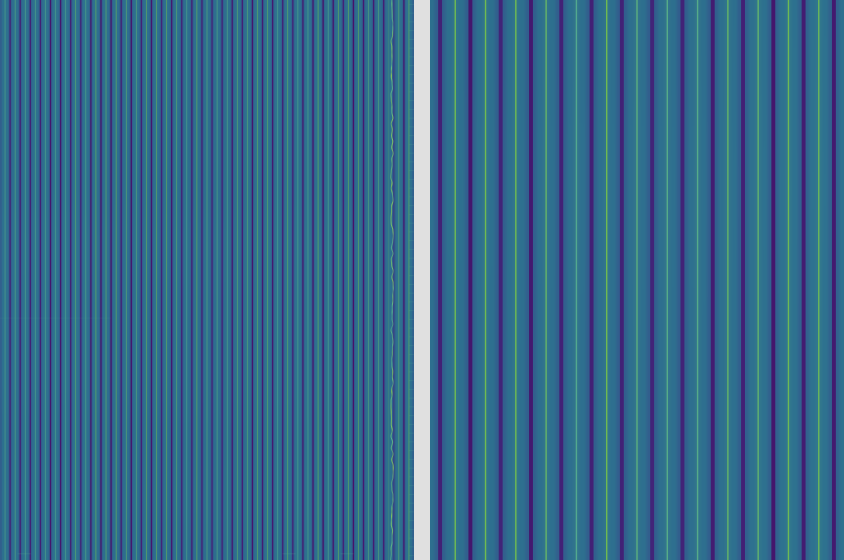
Left: the whole. Right: its middle third, enlarged.
Reproduce this pattern procedurally as a WebGL 2 fragment shader.

```glsl
#version 300 es
precision highp float;
// Forty-one vertical repeats of a violet stripe and a thin green thread on blue.
// Each line is a box-filtered distance to a repeating axis, tinted by a hash;
// one thread near the right wavers, and faint scan marks add wear.

uniform vec2 u_resolution;
out vec4 fragColor;

const float REPEATS = 41.0;
const float STRIPE_WIDTH = 0.13;   // in repeats
const float THREAD_WIDTH = 0.046;  // in repeats
const float WAVY_INDEX = 39.0;     // stripe replaced by the wavering thread

const vec3 BLUE = vec3(0.180, 0.440, 0.560);
const vec3 SHADE = vec3(0.195, 0.375, 0.555);
const vec3 VIOLET = vec3(0.270, 0.070, 0.410);
const vec3 INDIGO = vec3(0.255, 0.140, 0.470);
const vec3 LIME = vec3(0.450, 0.750, 0.300);
const vec3 TEAL = vec3(0.340, 0.690, 0.560);
const vec3 YELLOW_GREEN = vec3(0.560, 0.800, 0.320);

float hash(float n) {
    return fract(sin(n * 12.9898) * 43758.5453);
}

float noise(float x) {
    float i = floor(x);
    float f = fract(x);
    return mix(hash(i), hash(i + 1.0), f * f * (3.0 - 2.0 * f));
}

// Share of a pixel covered by a line of the given width
float lineCover(float dist, float width, float pixel) {
    float overlap = 0.5 * (width + pixel) - abs(dist);
    return clamp(overlap / pixel, 0.0, min(1.0, width / pixel));
}

// Soft horizontal dash between two x positions
float dash(vec2 uv, float y, float x0, float x1, vec2 pixel) {
    float span = smoothstep(x0, x0 + 0.006, uv.x) * (1.0 - smoothstep(x1 - 0.006, x1, uv.x));
    return span * lineCover(uv.y - y, 0.0013, pixel.y);
}

// Blue ground, darker beside stripes and lighter beside threads
vec3 ground(float stripeDist, float threadDist, vec2 uv) {
    float nearStripe = 1.0 - smoothstep(0.10, 0.27, abs(stripeDist));
    float nearThread = 1.0 - smoothstep(0.04, 0.17, abs(threadDist));
    vec3 color = mix(BLUE, SHADE, nearStripe);
    color += vec3(0.015, 0.022, -0.012) * nearThread;
    float drift = noise(uv.x * 11.0 + 3.0) - 0.5;
    float bands = noise(uv.y * 9.0) - 0.5;
    return color + vec3(0.0, 0.022, 0.006) * drift + 0.008 * bands;
}

// Thread that jitters sideways and breaks up along its length
vec4 wavyThread(vec2 uv, float axis, float pixel) {
    float sway = (noise(uv.y * 95.0) - 0.5) * 0.0050 + (noise(uv.y * 31.0) - 0.5) * 0.0025;
    float cover = lineCover(uv.x - axis - sway, 0.0027, pixel);
    float broken = mix(0.55, 1.0, noise(uv.y * 140.0 + 7.0));
    return vec4(mix(TEAL, YELLOW_GREEN, noise(uv.y * 60.0)), cover * broken);
}

void main() {
    vec2 uv = gl_FragCoord.xy / u_resolution;
    vec2 pixel = 1.0 / u_resolution;
    float x = uv.x * REPEATS;
    float step1 = REPEATS * pixel.x;

    // Stripes sit on whole repeats, threads halfway between
    float stripeId = floor(x + 0.5);
    float threadId = floor(x);
    float stripeDist = x - stripeId;
    float threadDist = x - threadId - 0.5;
    vec3 color = ground(stripeDist, threadDist, uv);

    // Violet stripes; the outer edges of the canvas carry none
    float inside = step(0.5, stripeId) * step(stripeId, REPEATS - 0.5);
    float wavySlot = 1.0 - step(0.5, abs(stripeId - WAVY_INDEX));
    float stripe = lineCover(stripeDist, STRIPE_WIDTH, step1);
    vec3 stripeColor = mix(INDIGO, VIOLET, hash(stripeId + 5.0));
    color = mix(color, stripeColor, stripe * inside * (1.0 - 0.6 * wavySlot));

    // Green threads, some paler, in slowly shifting groups
    float tint = 0.5 * hash(threadId + 21.0) + 0.5 * noise(threadId * 0.23 + 2.0);
    float thread = lineCover(threadDist, THREAD_WIDTH, step1);
    float faded = 1.0 - 0.7 * (1.0 - step(0.5, abs(threadId - WAVY_INDEX + 1.0)));
    vec3 threadColor = mix(TEAL, LIME, smoothstep(0.3, 0.6, tint));
    color = mix(color, threadColor, thread * faded * mix(0.85, 1.0, tint));

    // Wavering thread
    vec4 wavy = wavyThread(uv, 0.9475, pixel.x);
    color = mix(color, wavy.rgb, wavy.a);

    // Wear: faint dashes, and ticks down the right edge
    float marks = 0.35 * dash(uv, 0.432, -0.01, 0.27, pixel);
    for (int i = 0; i < 3; i++) {
        float start = i == 0 ? 0.04 : 0.54 + 0.14 * float(i);
        marks += dash(uv, 0.011, start, start + 0.037, pixel);
    }
    float tickDist = (fract(uv.y * 64.0) - 0.5) / 64.0;
    marks += 0.6 * step(0.988, uv.x) * lineCover(tickDist, 0.0015, pixel.y);
    color = mix(color, TEAL, 0.3 * marks);

    fragColor = vec4(color, 1.0);
}
```
